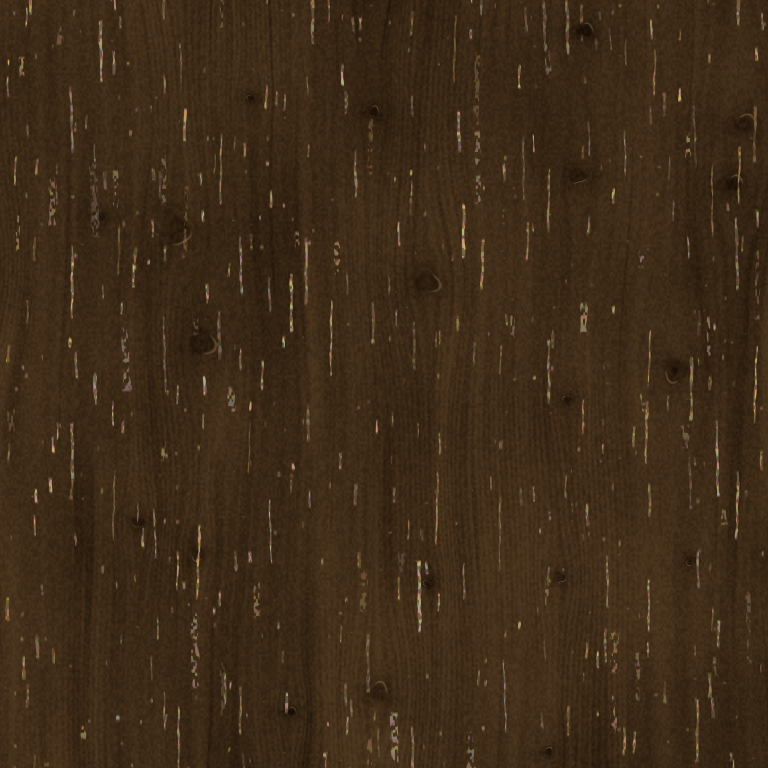
This texture is drawn by a Shadertoy shader. Its source:

```glsl
// Dark stained vertical-grain wood with soft knots and pale, chipped scratches.

const vec3 BASE_BROWN  = vec3(0.228, 0.157, 0.084);
const vec3 TONE_STEP   = vec3(0.040, 0.031, 0.020);
const vec3 WARM_CHIP   = vec3(0.80, 0.67, 0.44);
const vec3 COOL_CHIP   = vec3(0.70, 0.63, 0.58);
const float TONE_BIAS  = 0.22;
const float BLOTCHES   = 0.75;
const float GRAIN      = 0.55;
const float GRIT       = 0.75;
const float KNOT_GRID  = 5.0;
const float KNOT_CHANCE = 0.85;
const float SCRATCH_HALF_WIDTH = 0.0015;

float hash(vec2 p) {
    vec3 q = fract(p.xyx * 0.1031);
    q += dot(q, q.yzx + 33.33);
    return fract((q.x + q.y) * q.z);
}

// Smooth value noise in -1..1
float noise(vec2 p) {
    vec2 i = floor(p), f = fract(p);
    f = f * f * (3.0 - 2.0 * f);
    float low  = mix(hash(i), hash(i + vec2(1, 0)), f.x);
    float high = mix(hash(i + vec2(0, 1)), hash(i + vec2(1, 1)), f.x);
    return 2.0 * mix(low, high, f.y) - 1.0;
}

// Scattered knots: x = sideways bend of the grain, y = shade, z = pale rim
vec3 knots(vec2 p) {
    vec3 result = vec3(0.0);
    vec2 home = floor(p * KNOT_GRID);
    for (int j = -1; j <= 1; j++)
    for (int i = -1; i <= 1; i++) {
        vec2 id = home + vec2(i, j) + 20.0;
        if (hash(id + 3.7) > KNOT_CHANCE) continue;
        vec2 jitter = vec2(hash(id + 11.2), hash(id + 27.9));
        vec2 d = p - (id - 20.0 + 0.1 + 0.8 * jitter) / KNOT_GRID;
        float size = hash(id + 41.3);
        float turn = 6.283 * hash(id + 53.1);
        float radius = mix(0.006, 0.019, size * size);
        float angle = atan(d.y, d.x + 1e-5);
        float e = length(d * vec2(1.0, mix(0.75, 1.4, jitter.x))) / radius;
        e *= 1.0 + 0.14 * sin(3.0 * angle + turn);

        vec2 reach = d * vec2(1.0, 0.45) / radius;
        result.x -= 0.85 * d.x * exp(-dot(reach, reach) / 9.0);
        float core = mix(1.2, 2.6, hash(id + 67.0)) * exp(-0.9 * e * e);
        float halo = 0.9 * exp(-0.12 * e * e);
        result.y += 0.6 * sin(7.0 * e + turn) * exp(-0.7 * e) - core - halo;
        float rim = 1.0 - smoothstep(0.0, 0.17, abs(e - 1.0));
        result.z = max(result.z, 0.45 * rim * smoothstep(0.4, 0.95, cos(angle - turn)));
    }
    return result;
}

// One scratch per occupied cell: x = opacity, y = tint
vec2 scratches(vec2 p, vec2 grid, float chance, float halfWidth, float wear, float seed) {
    float px = 1.0 / iResolution.y;
    vec2 q = p * grid;
    q.y += 17.0 * hash(vec2(floor(q.x), seed));
    vec2 id = floor(q) + seed, f = fract(q);
    float pick = hash(id);
    if (pick > chance) return vec2(0.0);

    float len = hash(id + 13.1), tint = hash(id + 71.7);
    float halfLen = mix(0.10, 0.46, len * len);
    float midX = mix(0.25, 0.75, hash(id + 29.3));
    float midY = mix(halfLen, 1.0 - halfLen, hash(id + 47.9));
    float along = (f.y - midY) / grid.y;
    float lean = 0.07 * (tint - 0.5) * along;
    float wobble = 0.0005 * sin(140.0 * p.y + 50.0 * pick);
    float across = abs((f.x - midX) / grid.x + lean + wobble);

    float width = halfWidth * mix(0.6, 1.3, hash(id + 83.3));
    width *= 1.0 + 0.4 * noise(vec2(id.x * 3.1, p.y * 130.0));
    float body = 1.0 - smoothstep(width - 0.7 * px, width + 0.7 * px, across);
    body *= 1.0 - smoothstep(-0.004, 0.001, abs(along) - halfLen / grid.y);
    float chips = smoothstep(-0.3, 0.5, noise(p * vec2(380.0, 230.0) + seed));
    float strength = mix(0.35, 1.0, hash(id + 97.5));
    return vec2(body * strength * mix(1.0, chips, wear), tint);
}

vec2 stronger(vec2 a, vec2 b) { return a.x > b.x ? a : b; }

void mainImage(out vec4 fragColor, in vec2 fragCoord) {
    vec2 p = fragCoord / iResolution.y;
    vec3 knot = knots(p);

    // Grain follows a gently waving coordinate that parts around knots
    float x = p.x + knot.x;
    x += 0.006 * sin(5.0 * p.y + 7.0 * p.x) + 0.003 * sin(13.0 * p.y - 9.0 * p.x + 2.0);
    float streaks = noise(vec2(x * 45.0, p.y * 1.8)) + 0.8 * noise(vec2(x * 150.0 + 9.0, p.y * 4.0));
    float rings = sin(900.0 * x + 5.0 * noise(vec2(x * 30.0, p.y * 3.0)));
    float ringMask = smoothstep(-0.1, 0.7, noise(p * vec2(9.0, 3.0) + 31.0));
    float pore = smoothstep(0.55, 0.85, noise(vec2(x * 110.0 + 60.0, p.y * 3.0)));

    // Stain blotches and fine surface grit
    float blotch = noise(p * vec2(6.0, 4.5) + 5.0) + 0.4 * noise(p * vec2(17.0, 11.0));
    float grit = noise(p * vec2(390.0, 300.0));

    float tone = TONE_BIAS + BLOTCHES * blotch + GRAIN * streaks + GRIT * grit;
    tone += 0.4 * rings * ringMask - 0.8 * pore + knot.y;
    vec3 color = BASE_BROWN + TONE_STEP * clamp(tone, -4.0, 1.8);

    // Long cuts, short nicks, worn strands and pin specks
    float w = SCRATCH_HALF_WIDTH;
    vec2 mark = scratches(p, vec2(36.0, 9.0), 0.45, w, 0.55, 5.0);
    mark = stronger(mark, scratches(p, vec2(48.0, 26.0), 0.17, w, 0.6, 37.0));
    mark = stronger(mark, scratches(p, vec2(22.0, 9.0), 0.22, 2.4 * w, 1.0, 71.0) * vec2(0.65, 1.0));
    mark = stronger(mark, scratches(p, vec2(80.0, 90.0), 0.04, w, 0.2, 113.0) * vec2(0.6, 1.0));

    vec3 chip = mix(WARM_CHIP, COOL_CHIP, mark.y);
    chip += 0.07 * sin(p.y * 260.0 + vec3(0.0, 2.1, 4.2));
    color = mix(color, WARM_CHIP, 0.6 * knot.z);
    color = mix(color, chip, mark.x);
    fragColor = vec4(clamp(color, 0.0, 1.0), 1.0);
}
```
